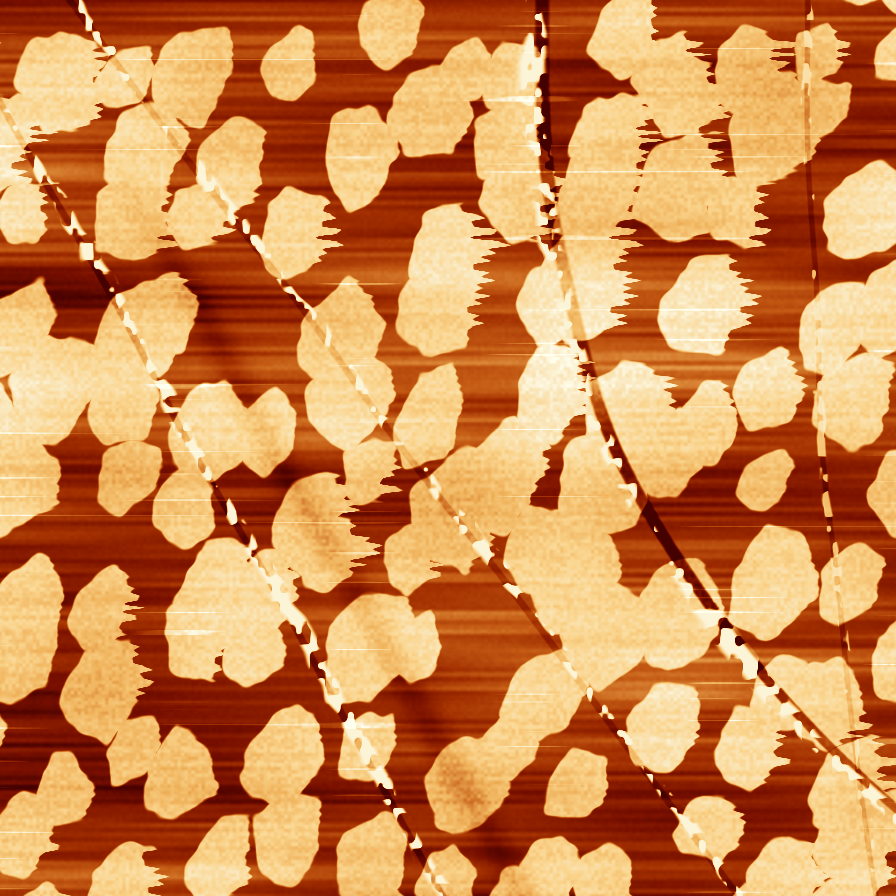
Write a WebGL 1 fragment shader that draws this texture.

```glsl
precision highp float;
uniform vec2 u_resolution;

const float TAU = 6.2831853;
const vec2 CELL = vec2(0.09, 0.1);

float hash(vec2 p) {
  vec3 q = fract(p.xyx * vec3(0.1031, 0.1030, 0.0973));
  q += dot(q, q.yzx + 33.33);
  return fract((q.x + q.y) * q.z);
}

float noise(vec2 p) {
  vec2 i = floor(p), f = fract(p);
  f = f * f * (3.0 - 2.0 * f);
  return mix(mix(hash(i), hash(i + vec2(1, 0)), f.x),
             mix(hash(i + vec2(0, 1)), hash(i + vec2(1, 1)), f.x), f.y);
}

// Rounded irregular hexagon, leaning and taller than wide
float island(vec2 p, float radius, vec2 seed) {
  p = vec2(p.x - 0.18 * p.y, p.y * 0.8) / radius;
  float turn = hash(seed + 3.7) * 1.2;
  float sum = 0.0;
  for (int k = 0; k < 6; k++) {
    float angle = (float(k) + 0.5 * hash(seed + float(k) * 5.3)) * TAU / 6.0 + turn;
    float reach = mix(0.78, 1.12, hash(seed + float(k) * 7.1 + 40.0));
    sum += exp(13.0 * (dot(p, vec2(cos(angle), sin(angle))) - reach));
  }
  return radius * log(sum) / 13.0;
}

// Union of scattered islands; scan jitter tears their right flanks
float islands(vec2 p, float tear) {
  vec2 home = floor(p / CELL);
  float d = 1.0;
  for (int y = -1; y <= 1; y++) {
    for (int x = -1; x <= 1; x++) {
      vec2 id = home + vec2(x, y) + 20.0;
      vec2 jitter = vec2(hash(id), hash(id + 71.0));
      vec2 q = p - (id - 20.0 + 0.1 + 0.8 * jitter) * CELL;
      float radius = mix(0.028, 0.052, hash(id + 133.0));
      q.x += tear * smoothstep(0.0, radius, q.x);
      if (hash(id + 211.0) < 0.9) d = min(d, island(q, radius, id));
    }
  }
  return d;
}

float line(float d, float width) {
  return 1.0 - smoothstep(width * 0.5, width, abs(d));
}

// Broken crumbs along a scratch at signed distance d
float crumbs(vec2 p, float d, float width, float seed) {
  float cluster = noise(vec2(p.y * 13.0, seed));
  float grains = noise(p * vec2(120.0, 105.0) + seed);
  float wobble = 0.006 * (noise(vec2(p.y * 55.0, seed + 9.0)) - 0.5);
  return line(d + wobble, width * (0.5 + cluster))
       * smoothstep(0.58, 0.7, grains + 0.35 * (cluster - 0.4));
}

vec3 heightColor(float h) {
  vec3 c = mix(vec3(0.27, 0.0, 0.0), vec3(0.47, 0.06, 0.0), clamp(h / 0.15, 0.0, 1.0));
  c = mix(c, vec3(0.63, 0.18, 0.0), clamp((h - 0.15) / 0.15, 0.0, 1.0));
  c = mix(c, vec3(0.77, 0.36, 0.08), clamp((h - 0.3) / 0.15, 0.0, 1.0));
  c = mix(c, vec3(0.94, 0.70, 0.36), clamp((h - 0.45) / 0.2, 0.0, 1.0));
  c = mix(c, vec3(0.98, 0.83, 0.55), clamp((h - 0.65) / 0.13, 0.0, 1.0));
  c = mix(c, vec3(0.98, 0.91, 0.75), clamp((h - 0.78) / 0.12, 0.0, 1.0));
  return mix(c, vec3(1.0, 1.0, 0.94), clamp((h - 0.9) / 0.1, 0.0, 1.0));
}

void main() {
  vec2 p = gl_FragCoord.xy / u_resolution;
  float down = 1.0 - p.y;

  // Horizontal scan streaks, from broad to fine
  float broad = noise(vec2(p.x * 1.5, p.y * 9.0 + 4.0)) - 0.5;
  float medium = noise(vec2(p.x * 2.5 + 7.0, p.y * 42.0)) - 0.5;
  float fine = noise(vec2(p.x * 4.0 + 15.0, p.y * 190.0)) - 0.5;
  float patches = noise(p * 8.0 + 31.0) - 0.5;
  float grain = noise(p * 260.0) - 0.5;

  // Torn scan rows and small edge roughness
  float torn = smoothstep(0.5, 0.85, noise(p * vec2(5.0, 7.0) + 51.0));
  float row = noise(vec2(3.0, p.y * 230.0)) - 0.4;
  float tear = row * (0.003 + 0.055 * torn);
  float rough = 0.005 * (noise(p * 75.0) - 0.5);
  float land = 1.0 - smoothstep(-0.0015, 0.0015, islands(p, tear) + rough);

  float ground = 0.29 + 0.34 * broad + 0.24 * medium + 0.2 * fine + 0.03 * grain;
  float plateau = 0.77 + 0.2 * broad + 0.07 * medium + 0.07 * fine
                + 0.17 * patches + 0.11 * grain;
  float h = mix(ground, plateau, land);

  // Scratches: two straight ones, one curved, one faint and steep
  float bend = 0.012 * (noise(vec2(p.y * 6.0, 2.0)) - 0.5);
  float left = (p.x + 0.06 - 0.56 * down + bend) * 0.87;
  float middle = (p.x - 0.08 - 0.75 * down + bend) * 0.8;
  float curved = (p.x - 0.6 - 0.52 * pow(down, 2.6) + bend) * 0.8;
  float steep = p.x - 0.9 - 0.08 * down * down + bend;

  // Soft trough and dark grooves
  h -= 0.13 * exp(-pow((left - 0.075) / 0.018, 2.0)) * smoothstep(0.1, 0.35, down);
  h -= 0.16 * line(left + 0.003, 0.005) + 0.12 * line(middle + 0.003, 0.005);
  h -= 0.55 * line(curved - 0.003, 0.008) * (0.4 + noise(vec2(p.y * 12.0, 8.0)));
  h -= 0.12 * line(steep, 0.004);

  // Bright debris and rare scan flashes
  float debris = max(crumbs(p, left, 0.009, 11.0), crumbs(p, middle, 0.01, 23.0));
  debris = max(debris, crumbs(p, curved + 0.004, 0.012, 37.0));
  debris = max(debris, 0.7 * crumbs(p, steep, 0.006, 43.0));
  h = mix(h, 0.95, debris);
  float flash = smoothstep(0.9, 0.97, noise(vec2(p.x * 5.0, p.y * 240.0 + 90.0)));
  h += 0.16 * flash;

  gl_FragColor = vec4(heightColor(h), 1.0);
}
```
